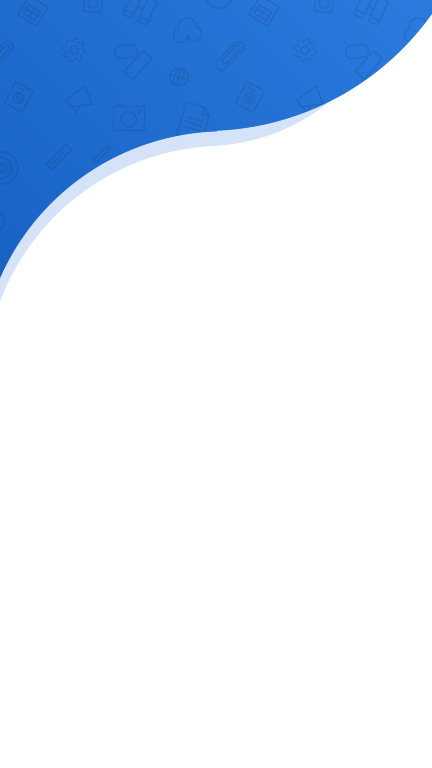
A Shadertoy shader for this background:

```glsl
// Blue patterned wave with a pale lower rim across the top of a white page.

// Icon space: centred, wrapped every 231 units across, turned clockwise
vec2 place(vec2 p, float x, float y, float angle) {
    vec2 q = p - vec2(x, y);
    q.x = mod(q.x + 115.5, 231.0) - 115.5;
    float c = cos(angle), s = sin(angle);
    return mat2(c, -s, s, c) * q;
}

float box(vec2 p, vec2 halfSize, float r) {
    vec2 d = abs(p) - halfSize + r;
    return length(max(d, 0.0)) + min(max(d.x, d.y), 0.0) - r;
}

float frame(vec2 p, float w, float h, float r) { return abs(box(p, vec2(w, h), r)); }

float ring(vec2 p, float r) { return abs(length(p) - r); }

float seg(vec2 p, vec2 a, vec2 b) {
    vec2 d = b - a;
    return length(p - a - d * clamp(dot(p - a, d) / dot(d, d), 0.0, 1.0));
}

// Signed distance to an S-shaped edge: left arc from below, right arc from above
float wave(vec2 p, vec2 leftCentre, float leftR, vec2 rightCentre, float rightR) {
    float left = leftR - length(vec2(p.x, min(p.y, leftCentre.y)) - leftCentre);
    float right = length(vec2(p.x, max(p.y, rightCentre.y)) - rightCentre) - rightR;
    return p.x < 217.0 ? left : right;
}

// Distance to the outline icons
float icons(vec2 p) {
    // Gear
    vec2 q = place(p, 74.0, 50.0, 0.2);
    float teeth = clamp(2.0 * cos(8.0 * atan(q.y, q.x)), -1.0, 1.0);
    float d = min(ring(q, 10.0 + 1.4 * teeth), ring(q, 4.0));

    // Ruled card
    q = place(p, 33.0, 11.0, 0.55);
    d = min(d, min(frame(q, 11.0, 11.0, 1.0), frame(q - vec2(0, 2), 7.0, 5.0, 0.5)));
    d = min(d, min(seg(q, vec2(-7, 2), vec2(7, 2)), seg(q, vec2(0, -3), vec2(0, 7))));

    // Small lens and clipped circles
    q = place(p, 93.0, 3.0, 0.1);
    d = min(d, min(ring(q, 5.0), frame(q, 9.0, 9.0, 2.0)));
    d = min(d, ring(place(p, 219.0, -6.0, 0.0), 14.0));
    d = min(d, ring(place(p, -6.0, 222.0, 0.0), 10.0));

    // Binoculars
    q = place(p, 140.0, 8.0, 0.42);
    vec2 m = vec2(abs(q.x), q.y);
    d = min(d, frame(m - vec2(8, 0), 5.0, 13.0, 2.0));
    d = min(d, min(seg(m, vec2(3, 8), vec2(13, 8)), seg(m, vec2(0, 0), vec2(3, 0))));

    // Cloud
    q = place(p, 187.0, 31.0, -0.2);
    float cloud = min(length(q - vec2(1, -4)) - 9.0, length(q - vec2(-7, 3)) - 7.0);
    d = min(d, abs(min(cloud, length(q - vec2(7, 4)) - 7.0)));
    d = min(d, seg(q, vec2(0, 4), vec2(-1, 13)));

    // Paper clip
    q = place(p, 230.0, 56.0, -0.8);
    d = min(d, min(frame(q, 18.0, 5.5, 5.4), frame(q - vec2(2, 0), 12.0, 2.5, 2.4)));

    // Push pin
    q = place(p, 132.0, 62.0, 0.0);
    float pin = seg(q, vec2(-11, -10), vec2(-1, -11)) - 6.5;
    d = min(d, abs(min(pin, box(place(p, 138.0, 65.0, -0.84), vec2(14, 6), 2.0))));

    // Globe
    q = place(p, 179.0, 77.0, 0.3);
    float grid = min(min(abs(q.x), abs(q.y)), abs(length(q * vec2(2, 1)) - 9.0) * 0.6);
    d = min(d, min(ring(q, 9.0), max(grid, length(q) - 9.0)));

    // Portrait card
    q = place(p, 19.0, 97.0, 0.5);
    d = min(d, min(frame(q, 10.0, 12.0, 1.0), ring(q - vec2(0, 1), 5.0)));
    d = min(d, min(ring(q - vec2(0, 1), 2.0), seg(q, vec2(-6, -8), vec2(1, -8))));

    // Megaphone
    q = place(p, 79.0, 98.0, 0.0);
    d = min(d, min(seg(q, vec2(-13, 2), vec2(6, -12)), seg(q, vec2(6, -12), vec2(13, 6))));
    d = min(d, min(seg(q, vec2(13, 6), vec2(-9, 9)), seg(q, vec2(-9, 9), vec2(-13, 2))));
    d = min(d, min(seg(q, vec2(-7, 9), vec2(-3, 15)), seg(q, vec2(-3, 15), vec2(0, 8))));

    // Camera
    q = place(p, 129.0, 118.5, 0.0);
    d = min(d, min(frame(q, 15.5, 12.0, 1.0), ring(q - vec2(0, 1), 7.5)));
    d = min(d, min(seg(q, vec2(-11, -14), vec2(-5, -14)), ring(q - vec2(10, -7), 1.2)));

    // Page with text
    q = place(p, 194.0, 122.0, 0.3);
    float page = max(box(q, vec2(13, 17), 1.0), (q.x - q.y - 23.0) * 0.707);
    d = min(d, min(abs(page), seg(q, vec2(6, -16), vec2(6, -10))));
    d = min(d, seg(q, vec2(6, -10), vec2(12, -10)));
    for (float y = -3.0; y < 10.0; y += 5.0) d = min(d, seg(q, vec2(-8, y), vec2(8, y)));

    // Target
    q = place(p, 2.0, 168.0, 0.0);
    for (float r = 4.0; r < 17.0; r += 6.0) d = min(d, ring(q, r));

    // Pencils
    q = place(p, 59.0, 157.0, -0.8);
    d = min(d, min(frame(q, 14.0, 4.0, 1.0), seg(q, vec2(5, -4), vec2(5, 4))));
    d = min(d, seg(q, vec2(-9, 0), vec2(2, 0)));
    return min(d, frame(place(p, 102.0, 154.0, -0.8), 10.0, 2.0, 0.5));
}

void mainImage(out vec4 fragColor, in vec2 fragCoord) {
    // Canvas is 432 units wide, measured down from the top left
    float unit = 432.0 / iResolution.x;
    vec2 p = vec2(fragCoord.x, iResolution.y - fragCoord.y) * unit;
    float soft = 0.6 * unit;

    // Diagonal blue with darker icon strokes
    float diagonal = clamp((p.x - p.y + 278.0) / 696.0, 0.0, 1.0);
    vec3 blue = mix(vec3(0.095, 0.385, 0.77), vec3(0.17, 0.48, 0.87), diagonal);
    blue *= 1.0 - 0.1 * smoothstep(soft, -soft, icons(p) - 0.8);

    // Pale rim, then the wave on top
    float rim = wave(p, vec2(225, 386), 240.3, vec2(205, -51), 197.0);
    float body = wave(p, vec2(225, 377), 245.7, vec2(205, -147.7), 278.7);
    vec3 color = mix(vec3(1), vec3(0.83, 0.89, 0.97), smoothstep(soft, -soft, rim));
    color = mix(color, blue, smoothstep(soft, -soft, body));
    fragColor = vec4(color, 1.0);
}
```
